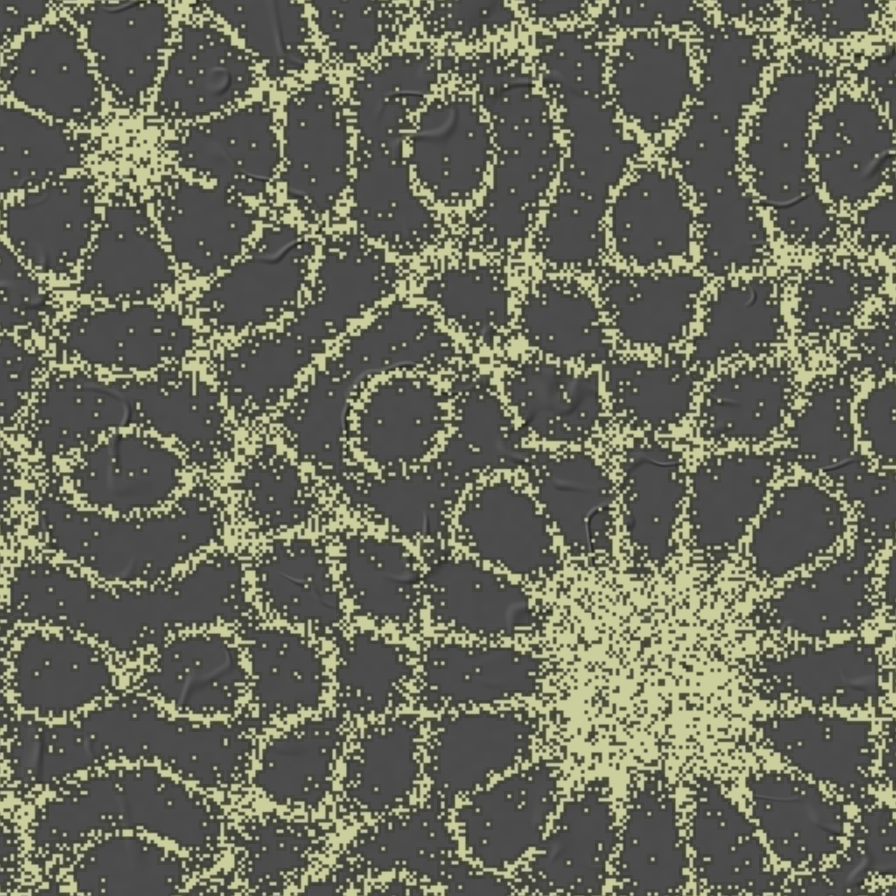
Write a Shadertoy shader that draws this texture.

```glsl
// Pale sand on a dark vibrating plate: grains gather on the nodal lines of a
// mirrored sum of standing waves. Each cell of a fine grid holds a grain or not,
// with odds set by the wave amplitude; faint embossed scratches mark the plate.

const float GRID = 256.0;                  // grain cells across the canvas
const vec2  CENTRE = vec2(0.143, 0.833);   // mirror point of the waves
const float SPAN = 0.585;                  // distance between mirror lines
const float SECOND_MODE = 0.78;            // strength of the even modes
const float NODE_WIDTH = 0.62;             // amplitude at which sand thins out
const float PEAK_ODDS = 0.72;
const float STRAY_ODDS = 0.014;
const float SCRATCH_DEPTH = 0.11;
const vec3  PLATE = vec3(0.298, 0.298, 0.300);
const vec3  SHADE = vec3(0.250, 0.260, 0.215);
const vec3  OLIVE = vec3(0.295, 0.305, 0.195);
const vec3  LONE_GRAIN = vec3(0.770, 0.780, 0.700);
const vec3  HEAPED_GRAIN = vec3(0.795, 0.810, 0.620);
const float PI = 3.14159265;

float hash(vec2 p) {
    vec3 q = fract(vec3(p.xyx) * 0.1031);
    q += dot(q, q.yzx + 33.33);
    return fract((q.x + q.y) * q.z);
}

float noise(vec2 p) {
    vec2 i = floor(p), f = fract(p);
    f = f * f * (3.0 - 2.0 * f);
    return mix(mix(hash(i), hash(i + vec2(1, 0)), f.x),
               mix(hash(i + vec2(0, 1)), hash(i + vec2(1, 1)), f.x), f.y);
}

// Standing wave, symmetric under exchange of the axes
float mode(vec2 p, float n, float m) {
    return cos(n * p.x) * cos(m * p.y) + cos(m * p.x) * cos(n * p.y);
}

float amplitude(vec2 uv) {
    vec2 p = PI * (uv - CENTRE) / SPAN;
    return mode(p, 1.0, 8.0) - mode(p, 4.0, 7.0)
         + SECOND_MODE * (mode(p, 2.0, 8.0) - mode(p, 6.0, 6.0));
}

// One if the cell holds a grain
float grain(vec2 cell) {
    float a = abs(amplitude((cell + 0.5) / GRID)) / NODE_WIDTH;
    float clump = 0.75 + 0.5 * noise(cell * 0.4 + 71.0);
    float odds = PEAK_ODDS * clump * exp(-pow(a, 1.5)) + STRAY_ODDS;
    return step(hash(cell + 13.0), odds);
}

// Height of the thin broken scratches
float scratches(vec2 uv) {
    vec2 p = uv * 9.0;
    p += 0.7 * vec2(noise(uv * 24.0), noise(uv * 24.0 + 40.0));
    float crease = 1.0 - smoothstep(0.0, 0.055, abs(noise(p + 5.0) - 0.5));
    float broken = smoothstep(0.42, 0.72, noise(uv * 15.0 + 90.0));
    return crease * broken;
}

void mainImage(out vec4 fragColor, in vec2 fragCoord) {
    vec2 uv = fragCoord / iResolution.xy;
    vec2 g = uv * GRID;
    vec2 base = floor(g);

    // Soft-edged grains and the share of sand close by
    float sand = 0.0, share = 0.0;
    for (int j = -1; j <= 1; j++) {
        for (int i = -1; i <= 1; i++) {
            vec2 cell = base + vec2(i, j);
            float s = grain(cell);
            vec2 w = 1.0 - smoothstep(0.12, 0.88, abs(cell + 0.5 - g));
            sand += s * w.x * w.y;
            share += s / 9.0;
        }
    }

    // Plate lit from the upper left, tinted between the grains
    vec2 light = vec2(-0.0016, 0.0016);
    float relief = scratches(uv - light) - scratches(uv + light);
    vec3 ground = mix(PLATE, SHADE, smoothstep(0.0, 0.2, share));
    ground = mix(ground, OLIVE, smoothstep(0.2, 0.5, share));
    ground += SCRATCH_DEPTH * relief + 0.012 * (noise(uv * 90.0) - 0.5);

    vec3 grainColor = mix(LONE_GRAIN, HEAPED_GRAIN, smoothstep(0.2, 0.8, share));
    fragColor = vec4(mix(ground, grainColor, sand), 1.0);
}
```
